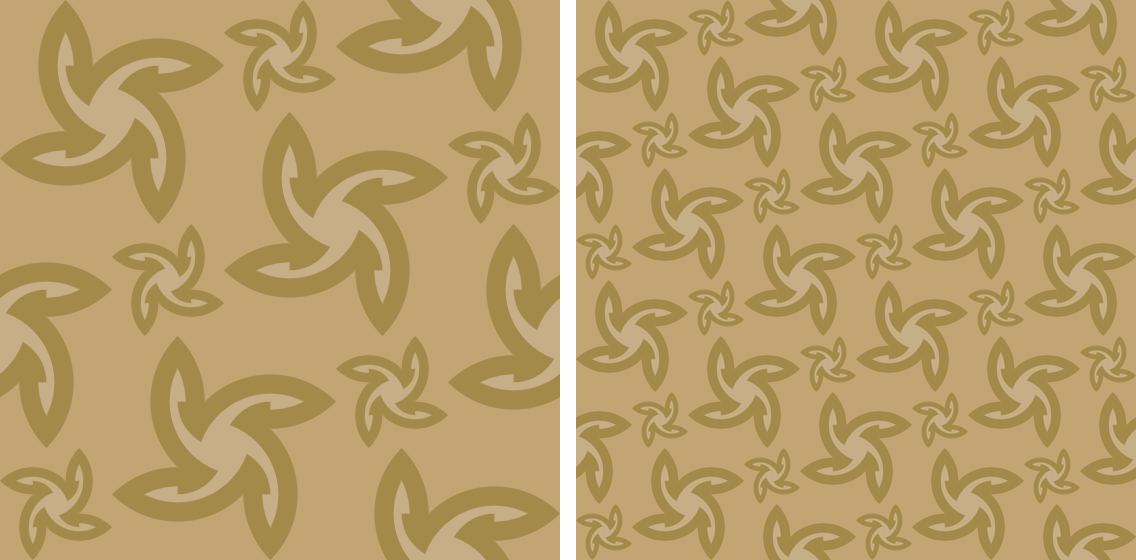
Left, the tile; right, the same tile 2 across and 2 down.
This pattern is drawn by a Shadertoy shader. Its source:

```glsl
#define GROUND vec3(0.765, 0.645, 0.452)
#define OUTLINE vec3(0.640, 0.541, 0.290)
#define INLAY vec3(0.784, 0.682, 0.528)
#define CELLS 5.0
#define T 0.414214   // tan(22.5 degrees) sets all proportions
#define BORDER (T * T)

float disc(vec2 p, vec2 center, float radius) {
    return length(p - center) - radius;
}

// Lens-shaped petal pointing left, shrunk by inset
float petal(vec2 p, float inset) {
    float radius = 1.0 - T * T - inset;
    return max(disc(p, vec2(-T, -T * T), radius), disc(p, vec2(-T, 1.0), radius));
}

// Barbed crescent inside the petal, running into the hub
float barbedCrescent(vec2 p) {
    float crescent = disc(p, vec2(-T, -T * T), 1.0 - T * T - BORDER);
    crescent = max(crescent, -disc(p, vec2(-T, 0.0), T));
    crescent = max(crescent, max(-0.45 - p.x, -0.05 - p.y));
    float barb = max(petal(p, BORDER), p.x + T);
    return min(crescent, barb);
}

// Four-armed pinwheel: x = silhouette distance, y = inlay distance
vec2 pinwheel(vec2 p) {
    vec2 hubNormal = vec2(-0.3827, 0.9239);
    float arms = 1e3, inlay = 1e3, hub = -1e3;
    for (int i = 0; i < 4; i++) {
        arms = min(arms, petal(p, 0.0));
        inlay = min(inlay, barbedCrescent(p));
        hub = max(hub, dot(p, hubNormal) - 0.317);
        p = vec2(p.y, -p.x);
    }
    return vec2(min(arms, hub), inlay);
}

// Shortest offset on the repeating canvas
vec2 wrapOffset(vec2 d) {
    return d - CELLS * floor(d / CELLS + 0.5);
}

void mainImage(out vec4 fragColor, in vec2 fragCoord) {
    vec2 uv = fragCoord / iResolution.xy;
    vec2 p = vec2(uv.x, 1.0 - uv.y) * CELLS;
    float aa = 0.75 * CELLS / min(iResolution.x, iResolution.y);

    // Large pinwheels with mirrored half-size ones in the gaps
    vec2 dist = vec2(1e3);
    for (int i = 0; i < 5; i++) {
        vec2 center = vec2(1.0) + float(i) * vec2(2.0, 1.0);
        vec2 large = wrapOffset(p - center);
        vec2 small = wrapOffset(p - center - vec2(1.5, -0.5));
        dist = min(dist, pinwheel(large));
        dist = min(dist, 0.5 * pinwheel(2.0 * vec2(-small.x, small.y)));
    }

    // Layered colours with smooth edges
    vec2 cover = 1.0 - smoothstep(-aa, aa, dist);
    vec3 color = mix(GROUND, OUTLINE, cover.x);
    color = mix(color, INLAY, cover.y);
    fragColor = vec4(color, 1.0);
}
```
